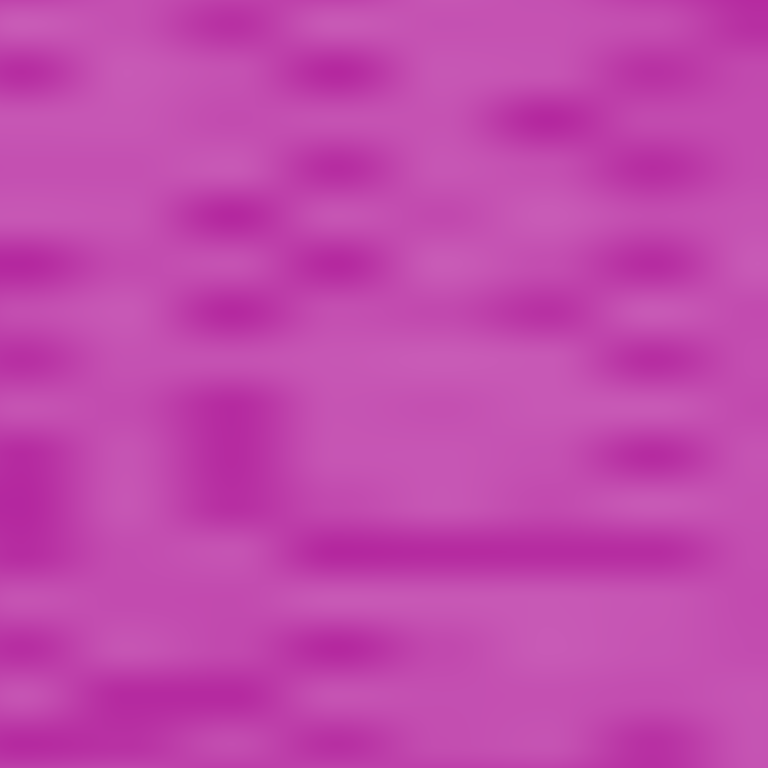
This texture is drawn by a three.js fragment shader. Its source:

```glsl
// Soft magenta weave: blurred dark dashes staggered in rows on a pink ground.
varying vec2 vUv;

const vec3 PINK = vec3(0.785, 0.358, 0.715);
const vec3 MAGENTA = vec3(0.705, 0.150, 0.620);
const vec2 GRID = vec2(7.3, 16.0);       // columns and rows across the canvas
const vec2 GRID_OFFSET = vec2(0.2, 0.5); // places row centres inside the canvas
const float REPEAT = 3.0;                // columns from one dash to the next
const float MISSING = 0.18;              // share of dashes left out
const float EXTRA = 0.15;                // share of gaps filled by a dash
const vec2 GAP_TONE = vec2(0.0, 0.36);   // range of darkness between dashes
const vec2 DASH_TONE = vec2(0.78, 1.0);  // range of darkness in dashes

float hash(vec2 p) {
  return fract(sin(dot(p, vec2(127.1, 311.7))) * 43758.5453);
}

// Darkness of one grid cell; alternate rows shift the dash by one column.
float cellTone(vec2 cell) {
  float slot = mod(cell.x + mod(cell.y, 2.0), REPEAT);
  float chance = hash(cell + 17.0);
  float dash = slot < 0.5 ? step(MISSING, chance) : step(1.0 - EXTRA, chance);
  vec2 tone = mix(GAP_TONE, DASH_TONE, dash);
  return mix(tone.x, tone.y, hash(cell + 53.0));
}

// Smooth blend of the four nearest cells.
float weave(vec2 p) {
  vec2 cell = floor(p);
  vec2 f = smoothstep(0.0, 1.0, fract(p));
  float lower = mix(cellTone(cell), cellTone(cell + vec2(1.0, 0.0)), f.x);
  float upper = mix(cellTone(cell + vec2(0.0, 1.0)), cellTone(cell + 1.0), f.x);
  return mix(lower, upper, f.y);
}

void main() {
  float darkness = weave(vUv * GRID - GRID_OFFSET);
  gl_FragColor = vec4(mix(PINK, MAGENTA, darkness), 1.0);
}
```
